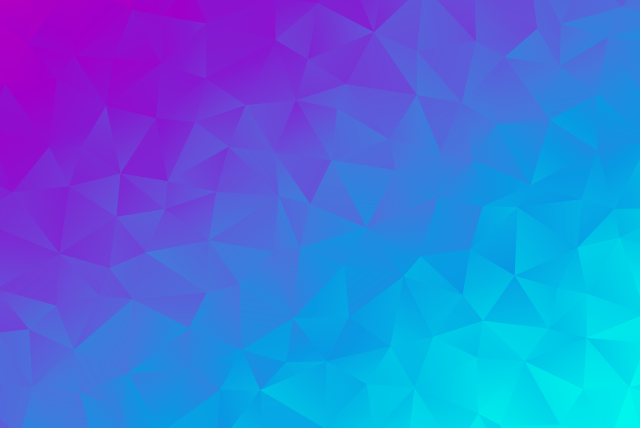
Reproduce this background procedurally as a Shadertoy shader.

```glsl
// Low-poly mesh of soft triangular facets over a diagonal magenta to cyan ramp.

const float ROWS = 8.8;          // mesh cells per canvas height
const float TILT = 0.27;         // rotation of the mesh, in radians
const float JITTER = 0.58;       // spread of each mesh vertex within its cell
const float CONTRAST = 0.94;     // share of the ramp spanned by the canvas
const float FLATNESS = 0.45;     // 0 keeps the ramp, 1 gives flat facets
const float TONE_SPREAD = 0.085; // random ramp shift per facet
const float SHEEN = 0.13;        // random gradient across each facet

// Evenly spaced ramp colours, from upper left to lower right
const vec3 RAMP[9] = vec3[9](
    vec3(0.70, 0.00, 0.76), vec3(0.62, 0.00, 0.79), vec3(0.52, 0.10, 0.82),
    vec3(0.41, 0.30, 0.85), vec3(0.28, 0.46, 0.86), vec3(0.03, 0.60, 0.89),
    vec3(0.00, 0.75, 0.90), vec3(0.00, 0.89, 0.92), vec3(0.00, 0.97, 0.93));

vec3 rampColour(float t) {
    float s = clamp(t, 0.0, 1.0) * 8.0;
    int i = min(int(s), 7);
    return mix(RAMP[i], RAMP[i + 1], s - float(i));
}

vec2 hash22(vec2 p) {
    vec3 q = fract(p.xyx * vec3(0.1031, 0.1030, 0.0973));
    q += dot(q, q.yzx + 33.33);
    return fract((q.xx + q.yz) * q.zy);
}

vec2 meshVertex(vec2 cell) {
    return cell + JITTER * (hash22(cell + 41.0) - 0.5);
}

// Signed distance to the line a-b, positive on its left
float leftOf(vec2 p, vec2 a, vec2 b) {
    vec2 e = normalize(b - a), d = p - a;
    return e.x * d.y - e.y * d.x;
}

// Colour of one counter-clockwise facet in rgb, its coverage in a
vec4 facet(vec2 p, vec2 a, vec2 b, vec2 c, vec2 seed, vec2 slope, float soft) {
    float inside = min(leftOf(p, a, b), min(leftOf(p, b, c), leftOf(p, c, a)));
    float cover = smoothstep(-soft, soft, inside);
    vec2 toCentre = (a + b + c) / 3.0 - p;
    float tone = hash22(seed).x - 0.5;
    vec2 tilt = hash22(seed + 57.1) - 0.5;
    float t = 0.5 + dot(p + FLATNESS * toCentre, slope);
    t += TONE_SPREAD * tone + SHEEN * dot(tilt, toCentre);
    return vec4(rampColour(t), 1.0) * cover;
}

void mainImage(out vec4 fragColor, in vec2 fragCoord) {
    // Mesh space, centred on the canvas
    vec2 p = (fragCoord - 0.5 * iResolution.xy) / iResolution.y;
    mat2 turn = mat2(cos(TILT), sin(TILT), -sin(TILT), cos(TILT));
    vec2 diagonal = 0.5 * CONTRAST * vec2(iResolution.y / iResolution.x, -1.0);
    vec2 slope = turn * diagonal / ROWS;
    p = turn * p * ROWS;
    float soft = 0.6 * ROWS / iResolution.y;

    // A faint base ramp closes any gap between facets
    vec4 sum = vec4(rampColour(0.5 + dot(p, slope)), 1.0) * 0.001;

    // Split each nearby quad along its shorter diagonal
    for (int y = -1; y <= 1; y++) {
        for (int x = -1; x <= 1; x++) {
            vec2 cell = floor(p) + vec2(x, y);
            vec2 a = meshVertex(cell);
            vec2 b = meshVertex(cell + vec2(1, 0));
            vec2 c = meshVertex(cell + vec2(1, 1));
            vec2 d = meshVertex(cell + vec2(0, 1));
            vec2 seedA = cell + 117.3, seedB = cell + 271.7;
            if (distance(a, c) < distance(b, d)) {
                sum += facet(p, a, b, c, seedA, slope, soft);
                sum += facet(p, a, c, d, seedB, slope, soft);
            } else {
                sum += facet(p, a, b, d, seedA, slope, soft);
                sum += facet(p, b, c, d, seedB, slope, soft);
            }
        }
    }
    fragColor = vec4(sum.rgb / sum.a, 1.0);
}
```
